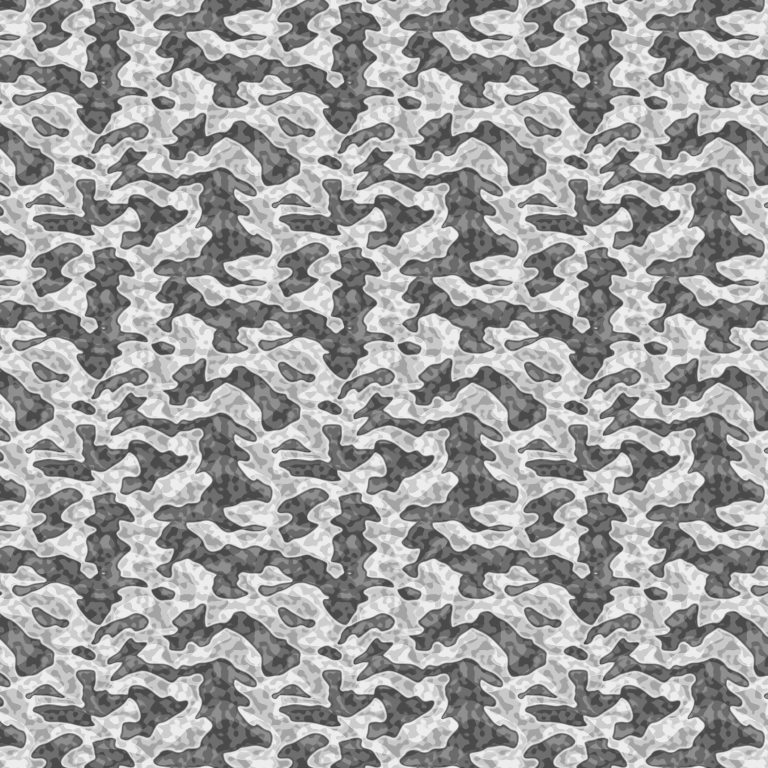
Give the GLSL for this pattern, as a WebGL 1 fragment shader.

```glsl
precision highp float;
// Grey camouflage: tiled wavy blotches in two families of tone, with rims and fine mottling.

uniform vec2 u_resolution;

const vec2 REPEATS = vec2(3.12, 3.13);  // tiles across and down
const float TAU = 6.2831853;

const float WHITE = 0.93;
const float PALE = 0.79;
const float MID = 0.56;
const float DARK = 0.43;
const float DEEP = 0.28;

float hash(vec2 cell, float seed) {
  return fract(sin(dot(cell, vec2(127.1, 311.7)) + seed * 74.7) * 43758.55);
}

// Contribution of one lattice corner, wrapped so that the tile repeats
float corner(vec2 cell, vec2 offset, vec2 local, vec2 period, float seed) {
  float angle = TAU * hash(mod(cell + offset, period), seed);
  return dot(vec2(cos(angle), sin(angle)), local - offset);
}

// Gradient noise with a whole number of cells per tile
float tileNoise(vec2 uv, vec2 period, float seed) {
  vec2 p = uv * period;
  vec2 cell = floor(p);
  vec2 f = p - cell;
  vec2 w = f * f * f * (f * (f * 6.0 - 15.0) + 10.0);
  float low = mix(corner(cell, vec2(0.0, 0.0), f, period, seed),
                  corner(cell, vec2(1.0, 0.0), f, period, seed), w.x);
  float high = mix(corner(cell, vec2(0.0, 1.0), f, period, seed),
                   corner(cell, vec2(1.0, 1.0), f, period, seed), w.x);
  return mix(low, high, w.y);
}

// Bend the tile a little, without breaking its wrap
vec2 warp(vec2 uv, float amount) {
  return uv + amount * vec2(tileNoise(uv, vec2(4.0), 3.0),
                            tileNoise(uv, vec2(4.0), 8.0));
}

// Positive inside the dark blotches
float blotchField(vec2 uv) {
  vec2 q = warp(uv, 0.09);
  float broad = tileNoise(q, vec2(6.0, 10.0), 1.0);
  float wavy = tileNoise(q + vec2(0.037, 0.021), vec2(13.0, 17.0), 5.0);
  return broad + 0.40 * wavy - 0.025;
}

// Approximate signed distance to the blotch outline, in canvas units
float blotchDistance(vec2 uv) {
  float e = 0.003;
  float v = blotchField(uv);
  vec2 slope = vec2(blotchField(uv + vec2(e, 0.0)) - v,
                    blotchField(uv + vec2(0.0, e)) - v) / e;
  return v / max(length(slope * REPEATS), 4.0);
}

// Small rounded grains, 0 to 1
float mottle(vec2 uv) {
  float grain = tileNoise(uv, vec2(29.0, 31.0), 11.0)
              + 0.35 * tileNoise(uv + 0.013, vec2(45.0, 47.0), 17.0);
  return smoothstep(-0.10, 0.13, grain);
}

float lightTone(float patchValue, float grain, float rim) {
  float inner = smoothstep(-0.03, 0.05, patchValue);
  float tone = mix(WHITE, PALE, inner);
  tone -= mix(0.13, 0.15, inner) * grain;
  // Bright seam around each pale patch
  float seam = 1.0 - smoothstep(0.0, 0.035, abs(patchValue + 0.04));
  tone = mix(tone, WHITE, 0.4 * seam);
  return mix(tone, WHITE, 0.7 * rim);
}

float darkTone(float patchValue, float grain, float rim) {
  float inner = smoothstep(-0.05, 0.05, patchValue);
  float tone = mix(MID, DARK, inner) - 0.14 * grain;
  return mix(tone, DEEP, 0.6 * rim);
}

void main() {
  vec2 canvas = gl_FragCoord.xy / u_resolution;
  vec2 uv = canvas * REPEATS;
  float soft = max(0.0013, 0.75 / min(u_resolution.x, u_resolution.y));

  float d = blotchDistance(uv);
  float patchValue = tileNoise(warp(uv, 0.06), vec2(9.0, 13.0), 23.0) + 0.03;
  float grain = mottle(uv);

  // Pale halo outside the outline, narrow shadow inside it
  float halo = 1.0 - smoothstep(0.001, 0.005, -d);
  float shade = 1.0 - smoothstep(0.001, 0.004, d);

  float inside = smoothstep(-soft, soft, d);
  float tone = mix(lightTone(patchValue, grain, halo),
                   darkTone(patchValue, grain, shade), inside);
  gl_FragColor = vec4(vec3(tone), 1.0);
}
```
